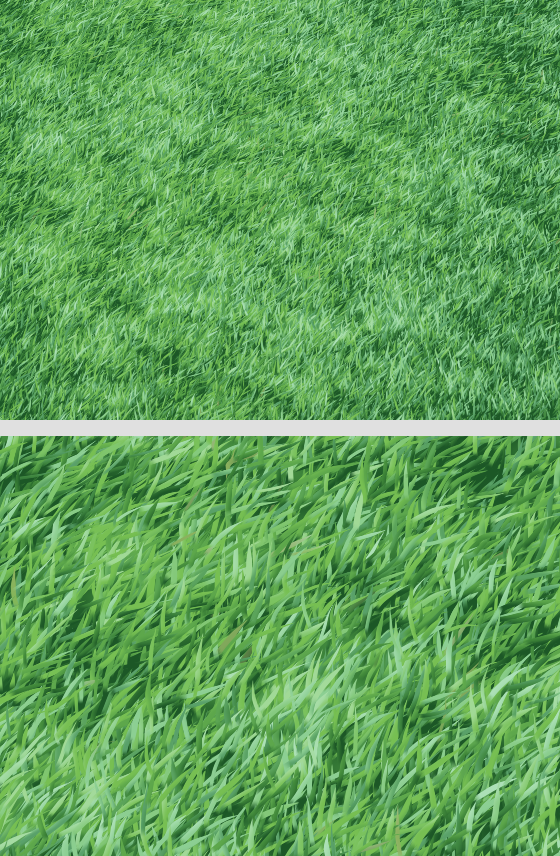
Top: the whole. Bottom: its middle third, enlarged.
A Shadertoy shader for this texture:

```glsl
#define LAYERS 18
#define CELL 0.029
#define BLADE_WIDTH 0.0020
#define LEAN_SPREAD 1.4
#define TONE_SPREAD 1.12
#define PERSPECTIVE 0.2
#define DEEP vec3(0.11, 0.34, 0.15)
#define SHADE vec3(0.25, 0.53, 0.225)
#define BLADE vec3(0.365, 0.655, 0.295)
#define WARM_TIP vec3(0.465, 0.75, 0.32)
#define COOL_TIP vec3(0.55, 0.81, 0.575)
#define GLINT vec3(0.80, 0.95, 0.86)

vec4 hash4(vec3 p) {
    vec4 q = fract(p.xyzx * vec4(0.1031, 0.1030, 0.0973, 0.1099));
    q += dot(q, q.wzxy + 33.33);
    return fract((q.xxyz + q.yzzw) * q.zywx);
}

// Layered, turned sines: soft irregular patches, about -1 to 1
float patches(vec2 p) {
    float sum = 0.0, amp = 0.55;
    for (int i = 0; i < 4; i++) {
        p = mat2(0.8, 0.6, -0.6, 0.8) * p + 1.7;
        sum += amp * sin(p.x + 1.3 * sin(p.y * 0.8)) * cos(p.y + 0.9 * sin(p.x * 0.7));
        p *= 1.75;
        amp *= 0.78;
    }
    return sum;
}

vec3 grassColor(float tone, float cool) {
    vec3 mid = BLADE + cool * vec3(-0.015, -0.025, 0.12);
    vec3 col = mix(DEEP, SHADE + vec3(0.0, 0.0, 0.03) * cool, smoothstep(-0.05, 0.27, tone));
    col = mix(col, mid, smoothstep(0.22, 0.50, tone));
    col = mix(col, mix(WARM_TIP, COOL_TIP, cool), smoothstep(0.55, 0.86, tone));
    return mix(col, GLINT, 0.5 * smoothstep(1.0, 1.45, tone));
}

void mainImage(out vec4 fragColor, in vec2 fragCoord) {
    vec2 uv = fragCoord / iResolution.y;
    float aspect = iResolution.x / iResolution.y;
    vec2 centred = uv - vec2(0.5 * aspect, 0.5);
    float soft = 0.65 / iResolution.y;

    // Ground plane, shrinking slightly with distance
    vec2 ground = vec2(centred.x, uv.y) * (1.0 + PERSPECTIVE * uv.y) + 4.0;

    // Slow changes of light, hue and direction over the lawn
    float clump = patches(ground * vec2(16.0, 24.0));
    float drift = patches(ground * 5.0 + 9.0);
    float corner = smoothstep(0.4, 0.85, length(centred + vec2(0.08, -0.08)));
    float light = 0.085 + 0.32 * clump + 0.10 * drift - 0.30 * corner;
    float coolness = 0.42 + 0.35 * centred.x + 0.25 * drift + 0.2 * corner;
    float lean = mix(1.22, 0.92, uv.y) + 0.2 * drift + 0.12 * clump;

    vec3 col = grassColor(0.06 + light, coolness);

    // Blades, painted from the roots up to the lit top
    for (int layer = 0; layer < LAYERS; layer++) {
        float depth = float(layer) / float(LAYERS - 1);
        vec2 p = ground / CELL + hash4(vec3(float(layer), 7.0, 3.0)).xy * 40.0;
        vec2 home = floor(p);
        for (int k = 0; k < 9; k++) {
            vec2 cell = home + vec2(k % 3 - 1, k / 3 - 1);
            vec4 shape = hash4(vec3(cell, float(layer) + 1.0));
            vec2 d = (p - cell - shape.xy) * CELL;

            float angle = lean + LEAN_SPREAD * (shape.z - 0.5);
            vec2 axis = vec2(cos(angle), sin(angle));
            float s = dot(d, axis) / (CELL * mix(0.5, 0.95, shape.w));
            if (abs(s) > 1.0) continue;

            // Curved, tapering outline
            float bend = (fract(shape.z * 17.0) - 0.35) * 0.005;
            float across = dot(d, vec2(-axis.y, axis.x)) + bend * s * s;
            float girth = mix(0.6, 1.35, fract(shape.w * 13.0));
            float width = BLADE_WIDTH * girth * mix(1.0, 0.15, smoothstep(0.0, 1.0, s));
            float mask = 1.0 - smoothstep(width - soft, width + soft, abs(across));
            mask *= smoothstep(-1.0, -0.6, s) * (1.0 - smoothstep(0.88, 1.0, s));
            if (mask <= 0.0) continue;

            // Tone rises with depth order and towards the tip
            vec4 tint = hash4(vec3(cell.yx, float(layer) + 31.0));
            float tone = mix(0.25, 0.74, depth) + TONE_SPREAD * (tint.x - 0.5);
            tone += light + 0.12 * s + 0.08 * across / BLADE_WIDTH;
            tone += 0.5 * step(0.985, tint.z);
            float cool = smoothstep(0.1, 0.9, coolness + 1.4 * (tint.y - 0.5));
            vec3 blade = grassColor(tone, cool);

            // Rare dry stems
            float dry = step(0.988, tint.w) * smoothstep(0.1, 0.5, -drift);
            blade = mix(blade, vec3(0.60, 0.66, 0.40), 0.6 * dry);
            col = mix(col, blade, mask);
        }
    }
    fragColor = vec4(col, 1.0);
}
```
